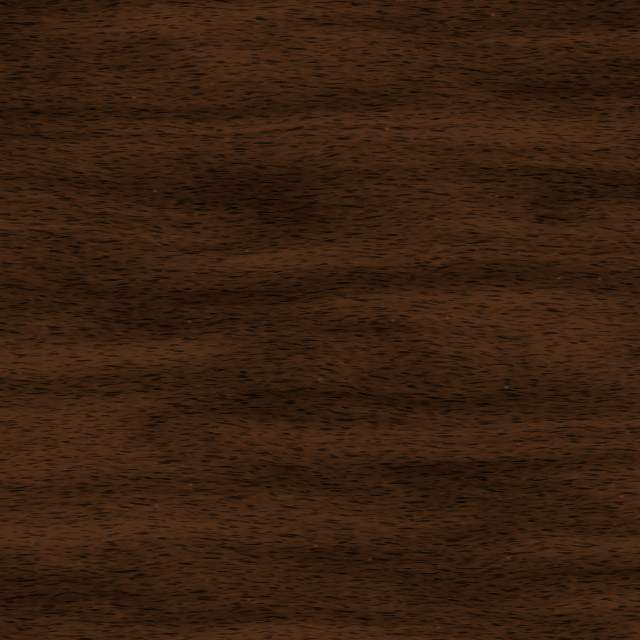
Write a WebGL 2 fragment shader that draws this texture.

```glsl
#version 300 es
precision highp float;
// Dark walnut veneer with a horizontal, gently wavy grain.
// Layered sines give the broad tone, stretched cellular noise the fibres,
// and jittered rows of short tapered dashes the open pores.
uniform vec2 u_resolution;
out vec4 fragColor;

vec2 hash2(vec2 cell) {
    vec3 q = fract(cell.xyx * vec3(0.1031, 0.1030, 0.0973));
    q += dot(q, q.yzx + 33.33);
    return fract((q.xx + q.yz) * q.zy);
}

// Warped products of sines, each octave turned and finer than the last
float layeredSines(vec2 p) {
    float sum = 0.0, amplitude = 0.5;
    for (int i = 0; i < 5; i++) {
        p = mat2(0.8, 0.6, -0.6, 0.8) * p + 1.7;
        p += 0.7 * sin(p.yx * 1.3 + float(i));
        sum += amplitude * sin(p.x) * sin(p.y);
        amplitude *= 0.6;
        p *= 1.7;
    }
    return sum;
}

// Distance to the nearest jittered cell point
float cellular(vec2 p) {
    vec2 base = floor(p);
    float nearest = 4.0;
    for (int j = -1; j <= 1; j++)
        for (int i = -1; i <= 1; i++) {
            vec2 cell = base + vec2(i, j);
            vec2 offset = cell + hash2(cell) - p;
            nearest = min(nearest, dot(offset, offset));
        }
    return sqrt(nearest);
}

// Short dark dashes, one per cell, in rows that are shifted at random
float pores(vec2 p, vec2 cellSize, float thickness, float pixel) {
    vec2 q = p / cellSize;
    float ink = 0.0;
    for (int j = -1; j <= 1; j++) {
        float row = floor(q.y) + float(j);
        float x = q.x + 17.0 * hash2(vec2(row, 71.0)).x;
        for (int i = -1; i <= 1; i++) {
            vec2 cell = vec2(floor(x) + float(i), row);
            vec2 place = hash2(cell + 5.3);
            vec2 kind = hash2(cell + 91.7);
            vec2 d = (vec2(x, q.y) - cell - place) * cellSize;
            d.y += d.x * (kind.y - 0.4) * 0.16;
            float halfLength = cellSize.x * mix(0.2, 0.48, kind.x * kind.x);
            float halfWidth = thickness * mix(0.7, 1.2, kind.y) + 0.35 * pixel;
            float along = d.x / halfLength, across = d.y / halfWidth;
            float shape = along * along + across * across;
            float strength = mix(0.3, 1.0, fract(kind.x * 7.0 + kind.y));
            ink = max(ink, strength * (1.0 - smoothstep(0.1, 1.3, shape)));
        }
    }
    return ink;
}

void main() {
    vec2 p = gl_FragCoord.xy / u_resolution;
    float pixel = 1.0 / u_resolution.y;

    // Grain flow: bends every feature along the same wavy lines
    vec2 flow = p;
    flow.y += 0.006 * sin(p.x * 8.0 + 2.0 * sin(p.y * 7.0) + 0.8)
            + 0.002 * sin(p.x * 23.0 + p.y * 31.0)
            + 0.0007 * sin(p.x * 57.0 - p.y * 83.0);

    // Broad patches, long streaks and fine fibres
    float patches = layeredSines(flow * vec2(4.5, 29.0) + vec2(2.0, 5.0));
    float streaks = layeredSines(flow * vec2(4.0, 130.0) + 40.0);
    float fibres = cellular(flow * vec2(48.0, 270.0)) - 0.45;
    float strands = cellular((flow + vec2(0.0, 0.1 * p.x)) * vec2(70.0, 190.0) + 19.0) - 0.45;
    float shade = 0.64 + 0.68 * patches + 0.26 * streaks;
    float tone = clamp(shade + 0.42 * fibres + 0.26 * strands, 0.0, 1.15);
    vec3 color = mix(vec3(0.15, 0.079, 0.03), vec3(0.29, 0.168, 0.085), tone);

    // Pores: large and distinct, then small and faint; deeper in dark wood
    float ink = pores(flow, vec2(0.04, 0.0082), 0.0011, pixel);
    ink = max(ink, 0.7 * pores(flow + 3.1, vec2(0.027, 0.0061), 0.0008, pixel));
    ink *= mix(1.1, 0.65, clamp(shade, 0.0, 1.0));
    color = mix(color, vec3(0.035, 0.02, 0.012), min(ink, 1.0));

    // Rare pale flecks
    vec2 cell = floor(p * 11.0);
    vec2 place = 0.2 + 0.6 * hash2(cell + 37.0);
    vec2 d = (fract(p * 11.0) - place) / 11.0;
    float rare = step(0.87, hash2(cell + 63.0).x);
    float fleck = 1.0 - smoothstep(0.0008, 0.0014 + pixel, length(d * vec2(0.6, 1.0)));
    color = mix(color, vec3(0.42, 0.26, 0.16), 0.55 * rare * fleck);

    fragColor = vec4(color, 1.0);
}
```
